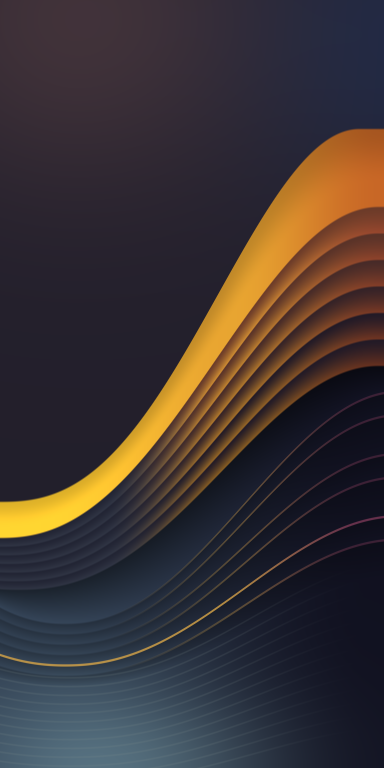
Give the GLSL for this background, as a WebGL 1 fragment shader.

```glsl
precision highp float;
// A golden ribbon sweeps up across a dusky backdrop, above shaded paper folds and fine strands.
// Every edge is an eased cosine rise between a left and a right height; layers are
// painted from back to front, each shaded by its position between two edges.
uniform vec2 u_resolution;

// Height of a wave climbing from low (at start) to high (at end).
float wave(float x, float low, float high, float start, float end, float ease) {
  float u = clamp(abs(x - start) / (end - start), 0.0001, 1.0);
  return mix(low, high, 0.5 - 0.5 * cos(3.14159 * pow(u, ease)));
}

float foldEdge(float x, float i) {
  return wave(x, 0.599 - 0.0225 * i, 1.461 - 0.069 * i, 0.008 * i, 0.985, 1.15);
}

float strandEdge(float x, float j) {
  float high = 0.98 - 0.081 * j + 0.02 * mod(j, 2.0);
  return wave(x, 0.375 - 0.027 * j, high, 0.17, 1.04, 1.08);
}

// Position between an upper and a lower edge, 0 at the top and 1 at the bottom.
float between(float y, float upper, float lower) {
  return clamp((upper - y) / max(upper - lower, 0.001), 0.0, 1.0);
}

float glow(vec2 p, vec2 center, vec2 size) {
  vec2 q = (p - center) / size;
  return exp(-dot(q, q));
}

vec3 backdrop(vec2 p) {
  vec3 dusk = vec3(0.135, 0.122, 0.17);
  dusk += vec3(0.12, 0.075, 0.055) * glow(p, vec2(0.2, 1.95), vec2(0.5, 0.45));
  return dusk + vec3(-0.01, 0.035, 0.09) * glow(p, vec2(1.05, 1.9), vec2(0.4, 0.45));
}

vec3 ribbonColor(float x, float t) {
  vec3 c = mix(vec3(0.99, 0.79, 0.18), vec3(0.86, 0.61, 0.18), smoothstep(0.1, 0.6, x));
  c = mix(c, vec3(0.74, 0.38, 0.14), smoothstep(0.6, 1.0, x));
  return c * mix(0.88, 1.06, smoothstep(0.0, 0.7, t));
}

vec3 foldColor(float x, float t, float i) {
  float warm = smoothstep(0.28, 0.58, x);
  vec3 light = mix(vec3(0.82, 0.56, 0.2), vec3(0.6, 0.28, 0.18), smoothstep(0.6, 1.0, x));
  light = mix(vec3(0.19, 0.21, 0.27), light * (1.0 - 0.065 * i), warm);
  vec3 shade = mix(vec3(0.42, 0.23, 0.16), vec3(0.13, 0.1, 0.15), min(i / 4.0, 1.0));
  shade = mix(vec3(0.13, 0.14, 0.2), shade, warm);
  return mix(shade, light, pow(t, 1.4));
}

vec3 bodyColor(vec2 p) {
  float side = 1.0 - smoothstep(0.1, 0.95, p.x);
  vec3 c = mix(vec3(0.06, 0.062, 0.115), vec3(0.17, 0.22, 0.285), side);
  return c + vec3(0.15, 0.2, 0.19) * glow(p, vec2(0.33, 0.0), vec2(0.42, 0.22));
}

void main() {
  vec2 p = gl_FragCoord.xy / u_resolution * vec2(1.0, 2.0);
  float pixel = 2.0 / u_resolution.y;
  float soft = 1.3 * pixel;
  vec3 color = backdrop(p);

  // Golden ribbon
  float crest = wave(p.x, 0.693, 1.664, 0.0, 0.935, 1.25);
  float t = between(p.y, crest, foldEdge(p.x, 0.0));
  color = mix(color, ribbonColor(p.x, t), smoothstep(-soft, soft, crest - p.y));

  // Paper folds, lit along their lower rims
  for (int n = 0; n < 6; n++) {
    float i = float(n);
    float upper = foldEdge(p.x, i);
    t = between(p.y, upper, foldEdge(p.x, i + 1.0));
    color = mix(color, foldColor(p.x, t, i), smoothstep(-soft, soft, upper - p.y));
  }

  // Dark body beneath the folds
  vec3 body = bodyColor(p);
  float rim = foldEdge(p.x, 6.0);
  t = between(p.y, rim, strandEdge(p.x, 0.0));
  color = mix(color, body * mix(0.6, 1.2, t), smoothstep(-soft, soft, rim - p.y));

  // Strand layers with thin bright rims
  vec3 rimColor = mix(vec3(0.85, 0.65, 0.28), vec3(0.48, 0.22, 0.34), smoothstep(0.55, 0.95, p.x));
  for (int n = 0; n < 6; n++) {
    float j = float(n);
    float upper = strandEdge(p.x, j);
    t = between(p.y, upper, strandEdge(p.x, j + 1.0));
    color = mix(color, body * mix(0.84, 1.1, t), smoothstep(-soft, soft, upper - p.y));
    float strength = n == 4 ? 0.8 : 0.42 * smoothstep(0.25, 0.75, p.x);
    float line = 1.0 - smoothstep(0.001, 0.0015 + soft, abs(p.y - upper));
    color = mix(color, rimColor, line * strength);
  }

  // Faint ripples fading into the right corner
  float fade = 0.16 * (1.0 - smoothstep(0.5, 0.95, p.x));
  for (int n = 0; n < 13; n++) {
    float k = float(n);
    float ripple = wave(p.x, 0.235 - 0.023 * k, 0.54 - 0.036 * k, 0.18, 1.06, 1.1);
    float line = 1.0 - smoothstep(0.0, 0.001 + soft, abs(p.y - ripple));
    color = mix(color, vec3(0.5, 0.56, 0.55), line * fade);
  }

  gl_FragColor = vec4(color, 1.0);
}
```
